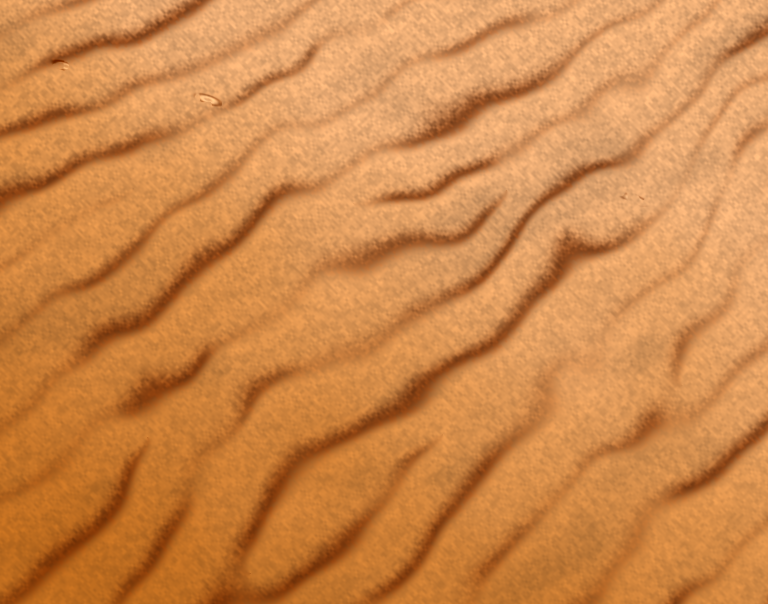
Reproduce this texture procedurally as a WebGL 1 fragment shader.

```glsl
precision highp float;
// Wind-rippled desert sand in low warm light, seen at a slant.
// Ripples are level lines of a perspective phase field, bent by noise and
// forked by scattered dislocations; broken shadow lines and grain lie on top.
uniform vec2 u_resolution;

float hash(vec2 cell) {
  vec3 q = fract(vec3(cell.xyx) * 0.1031);
  q += dot(q, q.yzx + 33.33);
  return fract((q.x + q.y) * q.z);
}

float noise(vec2 p) {
  vec2 cell = floor(p), f = fract(p);
  f = f * f * (3.0 - 2.0 * f);
  return mix(mix(hash(cell), hash(cell + vec2(1.0, 0.0)), f.x),
             mix(hash(cell + vec2(0.0, 1.0)), hash(cell + 1.0), f.x), f.y);
}

float fbm(vec2 p) {
  return 0.6 * noise(p) + 0.27 * noise(p * 2.1 + 17.0) + 0.13 * noise(p * 4.3 + 41.0);
}

// Ripple count across the slope; x is the phase, y fades lines at the forks.
vec2 ripplePhase(vec2 p, float distance01) {
  vec2 toVanishing = vec2(2.6, 1.85) - p;
  float phase = 10.5 * log(toVanishing.x / toVanishing.y);
  phase += 0.7 * (noise(p * 2.4 + 5.0) - 0.5);
  phase += mix(0.25, 1.1, distance01 * distance01) * (noise(p * 6.5 + 23.0) - 0.5);
  phase += mix(0.15, 0.5, distance01) * (noise(p * 13.0 + 61.0) - 0.5);
  float fade = 1.0;
  for (int i = 0; i < 8; i++) {
    float k = float(i);
    vec2 jitter = vec2(hash(vec2(k, 3.0)), hash(vec2(k, 11.0)));
    vec2 q = p - (vec2(mod(k, 4.0), floor(k / 4.0)) + jitter) * vec2(0.33, 0.5);
    phase += (mod(k, 2.0) * 2.0 - 1.0) * atan(q.y, q.x) / 6.28318;
    fade *= smoothstep(0.0, 0.07, length(q));
  }
  return vec2(phase, fade);
}

// Tiny curled tracks: dark rim with a light rim beside it.
float tracks(vec2 p) {
  float mark = 0.0;
  for (int i = 0; i < 3; i++) {
    float k = float(i * i);
    vec2 q = p - vec2(0.11, 0.89) - k * vec2(0.235, -0.055);
    q.y += 0.3 * q.x;
    float ring = length(q * vec2(0.6, 1.7)) - 0.012;
    float broken = smoothstep(0.45, 0.65, noise(p * 110.0 + k));
    mark += broken * (exp(-pow(ring / 0.0028, 2.0))
                    - 0.7 * exp(-pow((ring + 0.006) / 0.003, 2.0)));
  }
  return mark;
}

void main() {
  vec2 p = gl_FragCoord.xy / u_resolution.y;
  float across = gl_FragCoord.x / u_resolution.x;

  // Sand tone: deep amber near the lower left, pale at the upper right
  float light = 0.6 * p.y + 0.4 * across;
  float tone = clamp(light * 1.2 - 0.06 + 0.2 * (fbm(p * 3.5 + 9.0) - 0.5), 0.0, 1.0);
  vec3 sand = mix(vec3(0.74, 0.42, 0.12), vec3(0.85, 0.56, 0.29), smoothstep(0.0, 0.5, tone));
  sand = mix(sand, vec3(0.93, 0.68, 0.46), smoothstep(0.4, 0.85, tone));

  // Grain, drawn out along the falling diagonal
  vec2 diagonal = vec2(p.x + p.y, p.x - p.y) * 0.707;
  float coarse = noise(diagonal * vec2(140.0, 85.0)) - 0.5;
  float fine = noise(diagonal * vec2(260.0, 200.0) + 70.0) - 0.5;
  float grain = 0.6 * coarse + mix(0.6, 1.0, p.y) * fine;

  // Soft shadow line, a little wider behind than toward the viewer
  vec2 ripple = ripplePhase(p, light);
  float f = fract(ripple.x + 0.05 * grain) - 0.5;
  vec2 along = vec2(0.85 * p.x + 0.53 * p.y, 0.85 * p.y - 0.53 * p.x);
  float swell = smoothstep(0.3, 0.75, noise(along * vec2(4.5, 9.0) + 31.0));
  float width = (f > 0.0 ? 0.1 : 0.075) * mix(0.85, 1.15, swell);
  float line = exp(-f * f / (2.0 * width * width));

  // Each line swells, thins and breaks along its run
  float gaps = smoothstep(0.2, 0.5, noise(along * vec2(7.0, 12.0) + 83.0));
  float shadow = line * mix(0.22, 0.88, swell) * mix(0.35, 1.0, gaps);
  shadow *= mix(0.3, 1.0, ripple.y);

  // Gentle swell of light and patchy dimples between the lines
  float crest = exp(-pow((f + 0.26) / 0.16, 2.0)) - 0.4;
  float dimple = smoothstep(0.6, 0.9, noise(along * vec2(8.0, 14.0) + 47.0));
  vec3 color = sand * (1.0 + 0.03 * crest - 0.08 * dimple + 0.16 * grain);
  vec3 shade = mix(vec3(0.45, 0.17, 0.0), vec3(0.53, 0.27, 0.11), light);
  color = mix(color, shade * (1.0 + 0.3 * grain), clamp(shadow, 0.0, 1.0));

  color -= 0.2 * tracks(p) * vec3(0.9, 1.0, 0.9);
  gl_FragColor = vec4(clamp(color, 0.0, 1.0), 1.0);
}
```
